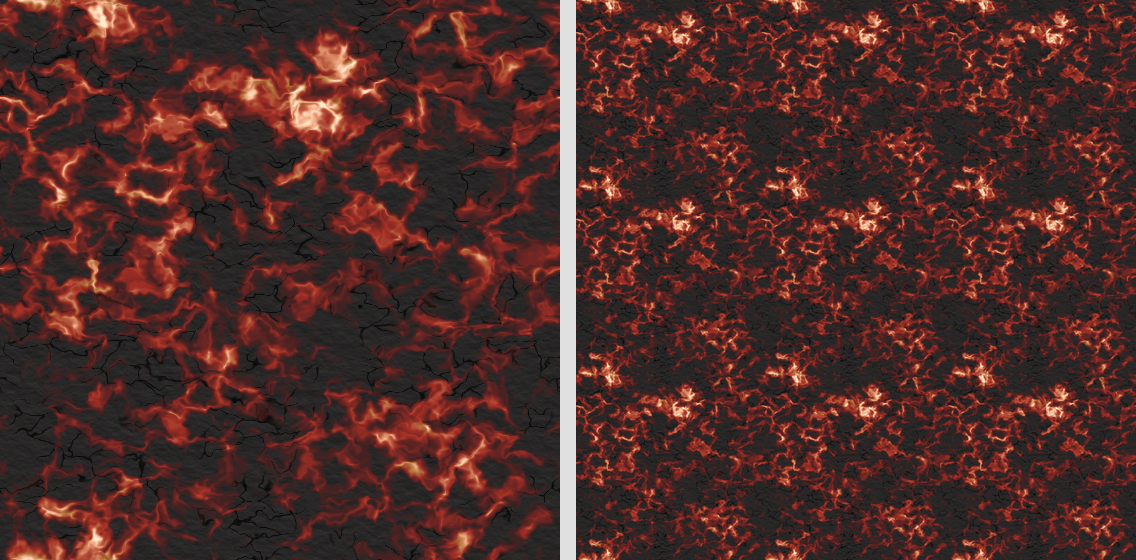
Left: one tile. Right: repeated 3 by 3.
This texture is drawn by a WebGL 1 fragment shader. Its source:

```glsl
precision highp float;

uniform vec2 u_resolution;

// Whole numbers of repeats across the canvas, so everything wraps
const vec2 PLATE_CELLS = vec2(13.0, 18.0);
const vec2 CRACK_CELLS = vec2(17.0, 32.0);
const vec2 REGION_FREQ = vec2(5.0, 6.0);
const vec2 WARP_FREQ = vec2(14.0, 16.0);
const vec2 DETAIL_FREQ = vec2(18.0, 24.0);
const vec2 VEIN_FREQ = vec2(26.0, 34.0);
const vec2 GRAIN_FREQ = vec2(48.0, 72.0);

const float WARP_AMOUNT = 0.08;
const float REGION_WEIGHT = 1.6;
const float DETAIL_WEIGHT = 1.2;
const float VEIN_WEIGHT = 0.7;
const float HEAT_MEAN = 0.148;
const float HEAT_SPREAD = 0.345;
const float CRACK_WIDTH = 0.09;
const float CRACK_DEPTH = 0.55;
const float RELIEF = 0.16;
const vec2 LIGHT_STEP = vec2(0.001, 0.003);

const vec3 ROCK = vec3(0.155, 0.150, 0.149);
const vec3 SCORCH = vec3(0.28, 0.13, 0.13);
const vec3 DULL_RED = vec3(0.43, 0.15, 0.14);
const vec3 RED = vec3(0.63, 0.18, 0.14);
const vec3 EMBER = vec3(0.71, 0.35, 0.24);
const vec3 OCHRE = vec3(0.68, 0.45, 0.23);
const vec3 GLOW = vec3(0.93, 0.63, 0.48);
const vec3 WHITE_HOT = vec3(1.0, 0.92, 0.80);

float hash(vec2 p) {
  vec3 a = fract(p.xyx * 0.1031);
  a += dot(a, a.yzx + 33.33);
  return fract((a.x + a.y) * a.z);
}

// Value noise that repeats every "period" lattice cells
float noise(vec2 uv, vec2 period, float seed) {
  vec2 p = uv * period;
  vec2 i = floor(p);
  vec2 f = fract(p);
  f = f * f * (3.0 - 2.0 * f);
  vec2 lo = mod(i, period) + seed;
  vec2 hi = mod(i + 1.0, period) + seed;
  return mix(mix(hash(lo), hash(vec2(hi.x, lo.y)), f.x),
             mix(hash(vec2(lo.x, hi.y)), hash(hi), f.x), f.y);
}

float fbm(vec2 uv, vec2 period, float seed) {
  float sum = 0.0;
  float total = 0.0;
  float gain = 1.0;
  for (int k = 0; k < 4; k++) {
    sum += gain * noise(uv, period, seed);
    total += gain;
    gain *= 0.58;
    period *= 2.0;
    seed += 17.3;
  }
  return sum / total;
}

float ridge(vec2 uv, vec2 period, float seed) {
  return 1.0 - abs(2.0 * noise(uv, period, seed) - 1.0);
}

// Gap between the two nearest cell points: zero on the cell borders
float cellBorder(vec2 uv, vec2 cells, float seed) {
  vec2 p = uv * cells;
  vec2 i = floor(p);
  vec2 f = fract(p);
  float nearest = 8.0;
  float second = 8.0;
  for (int y = -1; y <= 1; y++) {
    for (int x = -1; x <= 1; x++) {
      vec2 offset = vec2(float(x), float(y));
      vec2 id = mod(i + offset, cells) + seed;
      float d = length(offset + vec2(hash(id), hash(id + 71.7)) - f);
      second = min(second, max(nearest, d));
      nearest = min(nearest, d);
    }
  }
  return second - nearest;
}

vec3 blend(vec3 from, vec3 to, float start, float end, float t) {
  return mix(from, to, clamp((t - start) / (end - start), 0.0, 1.0));
}

void main() {
  vec2 uv = gl_FragCoord.xy / u_resolution;
  vec2 warp = vec2(fbm(uv, WARP_FREQ, 3.1), fbm(uv, WARP_FREQ, 141.7)) - 0.5;
  vec2 q = uv + WARP_AMOUNT * warp;

  // Heat: gathers in regions, follows plate borders, frays into veins
  float region = fbm(q, REGION_FREQ, 211.9) - 0.5;
  float detail = fbm(q, DETAIL_FREQ, 307.3) - 0.5;
  float vein = 0.5 * (ridge(q, VEIN_FREQ, 23.7) + ridge(q, 2.0 * VEIN_FREQ, 59.3));
  float heat = REGION_WEIGHT * region + DETAIL_WEIGHT * detail
             + VEIN_WEIGHT * vein - cellBorder(q, PLATE_CELLS, 11.3);
  heat = (heat - HEAT_MEAN) / HEAT_SPREAD;

  // Rock: side-lit grain with broken dark cracks
  float relief = fbm(uv, GRAIN_FREQ, 83.1) - fbm(uv + LIGHT_STEP, GRAIN_FREQ, 83.1);
  float crackLine = 1.0 - smoothstep(0.0, CRACK_WIDTH, cellBorder(q, CRACK_CELLS, 97.9));
  float crack = crackLine * smoothstep(0.42, 0.62, noise(uv, DETAIL_FREQ, 401.3));
  vec3 rock = ROCK * (1.0 - CRACK_DEPTH * crack) + RELIEF * relief;

  // Colour ramp from cold rock to white heat
  vec3 ember = mix(EMBER, OCHRE, smoothstep(0.5, 0.75, noise(uv, VEIN_FREQ, 173.9)));
  vec3 color = blend(rock, SCORCH, -0.55, 0.05, heat);
  color = blend(color, DULL_RED, 0.05, 0.6, heat);
  color = blend(color, RED, 0.6, 1.1, heat);
  color = blend(color, ember, 1.1, 1.6, heat);
  color = blend(color, GLOW, 1.6, 2.05, heat);
  color = blend(color, WHITE_HOT, 2.05, 2.6, heat);
  color *= 1.0 - 0.3 * crack * (1.0 - smoothstep(0.2, 1.2, heat));

  gl_FragColor = vec4(color, 1.0);
}
```
